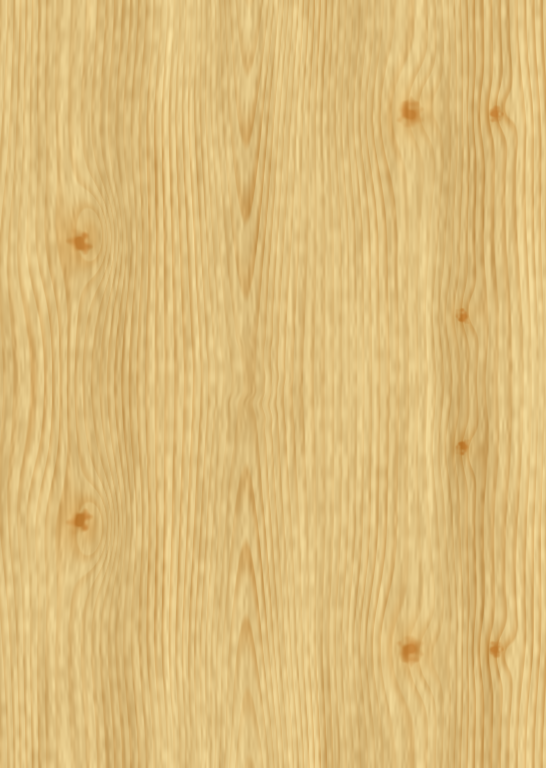
Reproduce this texture procedurally as a Shadertoy shader.

```glsl
#define RINGS 88.0
#define RING_DEPTH 0.42
#define FIBRE_DEPTH 0.55
#define PORE_DEPTH 0.38
#define BAND_DEPTH 0.55
#define MIRROR_Y 0.503
#define ARCH_X 0.326
#define KNOTS 4
#define DARK_WOOD vec3(0.77, 0.63, 0.38)
#define PALE_WOOD vec3(0.95, 0.85, 0.60)
#define RING_TINT vec3(0.02, -0.015, -0.035)
#define KNOT_WOOD vec3(0.76, 0.51, 0.23)

float hash(vec2 p) {
    vec3 q = fract(vec3(p.xyx) * 0.1031);
    q += dot(q, q.yzx + 33.33);
    return fract((q.x + q.y) * q.z);
}

float noise(vec2 p) {
    vec2 cell = floor(p), f = fract(p);
    f = f * f * (3.0 - 2.0 * f);
    return mix(mix(hash(cell), hash(cell + vec2(1, 0)), f.x),
               mix(hash(cell + vec2(0, 1)), hash(cell + vec2(1, 1)), f.x), f.y);
}

float gauss(vec2 d) { return exp(-dot(d, d)); }

// Knots sit at scattered heights, larger ones first
vec3 knotAt(float i) {
    float x = 0.10 + 0.545 * pow(i / 3.0, 0.2);
    float y = 0.23 + 0.145 * cos(1.9 + 3.76 * i);
    return vec3(x, y, 0.017 - 0.007 * step(1.5, i));
}

// Growth field whose level lines are the annual rings
float growth(vec2 p) {
    float v = p.x - ARCH_X;
    float arch = 0.14 * exp(-v * v / 0.006) * sqrt(p.y * p.y + 0.002);
    float g = sqrt(v * v + 0.0004) - arch;
    for (int i = 0; i < KNOTS; i++) {
        vec3 knot = knotAt(float(i));
        vec2 d = (p - knot.xy) / knot.z;
        float side = sign(knot.x - ARCH_X);
        g -= side * 0.7 * d.x * knot.z * gauss(d / vec2(3.0, 5.0));
        g += 1.7 * knot.z * gauss((d - vec2(1.3, 0.6)) / vec2(1.6, 3.2));
    }
    return g;
}

void mainImage(out vec4 fragColor, in vec2 fragCoord) {
    vec2 uv = fragCoord / iResolution.y;
    vec2 p = vec2(uv.x, abs(uv.y - MIRROR_Y));

    // Gentle waviness, with a ripple where the arches meet
    float ripple = gauss((p - vec2(ARCH_X, 0.0)) / vec2(0.05, 0.06));
    p.x += 0.012 * (noise(vec2(uv.x * 9.0, p.y * 6.0)) - 0.5);
    p.x += 0.008 * ripple * (noise(vec2(uv.x * 40.0, uv.y * 55.0)) - 0.5);

    // Broad bands of tone
    float band = 0.65 * noise(vec2(p.x * 13.0 + 3.0, p.y * 1.2))
               + 0.35 * noise(vec2(p.x * 38.0, p.y * 2.0 + 7.0));

    // Annual rings: slow rise, crisp fall
    float phase = growth(p) * RINGS + 2.5 * noise(vec2(p.x * 16.0, p.y * 2.0));
    float s = fract(phase);
    float ring = smoothstep(0.3, 0.82, s) * (1.0 - smoothstep(0.82, 1.0, s));
    ring *= 0.25 + noise(vec2(p.x * 24.0 + 40.0, p.y * 4.0));

    // Fine fibres and short pores
    float fibre = 0.6 * noise(vec2(p.x * 250.0, uv.y * 9.0))
                + 0.4 * noise(vec2(p.x * 130.0 + 50.0, uv.y * 5.0));
    float pore = noise(vec2(p.x * 340.0, uv.y * 65.0));

    float tone = 0.57 + BAND_DEPTH * (band - 0.5) + FIBRE_DEPTH * (fibre - 0.5)
               + PORE_DEPTH * (pore - 0.5) - RING_DEPTH * ring;
    vec3 color = mix(DARK_WOOD, PALE_WOOD, tone) + RING_TINT * ring;

    // Knots: soft halo, ragged core
    for (int i = 0; i < KNOTS; i++) {
        vec3 knot = knotAt(float(i));
        vec2 d = (p - knot.xy) / knot.z;
        float ragged = length(d * vec2(1.1, 0.9))
                     + 0.7 * (noise(d * 2.2 + float(i) * 9.0) - 0.5);
        float core = 1.0 - smoothstep(0.2, 1.15, ragged);
        float halo = gauss(d / vec2(1.7, 2.2));
        color = mix(color, KNOT_WOOD + 0.12 * (fibre - 0.5), 0.8 * core);
        color -= vec3(0.02, 0.05, 0.07) * halo;
    }
    fragColor = vec4(clamp(color, 0.0, 1.0), 1.0);
}
```
